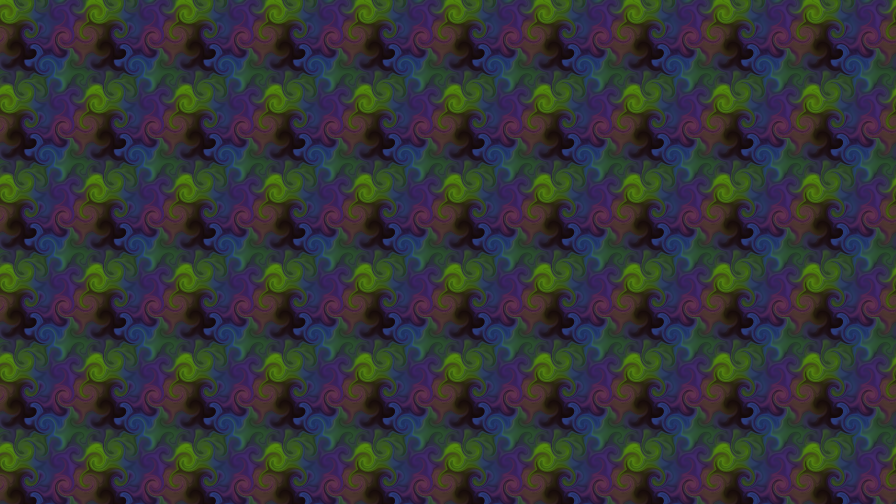
This pattern is drawn by a Shadertoy shader. Its source:

```glsl
// Dark marbled paper: one square tile of coloured inks, repeated across the canvas.
// Each point is twisted around a set of wrapping vortices, then looks up a smooth
// blend of ink pools with level streaks of periodic gradient noise.

const float TILES_ACROSS = 10.0;
const int   GRID = 5;              // scattered vortices per tile side
const float SMALL_RADIUS = 0.14;
const float SMALL_TWIST = 3.1;     // radians at the vortex centre
const float CURL_RADIUS = 0.15;
const float CURL_TWIST = 4.6;
const float POOL_SHARPNESS = 52.0;
const float POOL_WANDER = 0.18;
const vec2  STREAK_CELLS = vec2(4.0, 8.0);   // wider than tall
const vec2  DRIFT_CELLS = vec2(3.0, 5.0);
const float STREAK_DEPTH = 0.55;
const float LINE_DEPTH = 0.18;
const int   SAMPLES = 2;           // per axis, for smooth edges

const int POOLS = 12;
const vec3 INK[POOLS] = vec3[POOLS](
    vec3(0.28, 0.46, 0.04), vec3(0.08, 0.03, 0.03), vec3(0.33, 0.15, 0.30),
    vec3(0.30, 0.21, 0.19), vec3(0.22, 0.13, 0.37), vec3(0.19, 0.11, 0.29),
    vec3(0.15, 0.21, 0.37), vec3(0.13, 0.22, 0.43), vec3(0.18, 0.33, 0.18),
    vec3(0.19, 0.17, 0.29), vec3(0.20, 0.20, 0.06), vec3(0.21, 0.32, 0.15));
const vec2 POOL_AT[POOLS] = vec2[POOLS](
    vec2(0.19, 0.14), vec2(0.19, 0.58), vec2(0.72, 0.42), vec2(0.94, 0.46),
    vec2(0.68, 0.12), vec2(0.47, 0.52), vec2(0.43, 0.24), vec2(0.52, 0.77),
    vec2(0.84, 0.86), vec2(0.06, 0.79), vec2(0.20, 0.36), vec2(0.36, 0.97));

const int CURLS = 6;
const vec2 CURL_AT[CURLS] = vec2[CURLS](
    vec2(0.28, 0.01), vec2(0.32, 0.35), vec2(0.98, 0.38),
    vec2(0.72, 0.42), vec2(0.51, 0.74), vec2(0.08, 0.15));

vec2 hash22(vec2 p) {
    vec3 q = fract(p.xyx * vec3(0.1031, 0.1030, 0.0973));
    q += dot(q, q.yzx + 33.33);
    return fract((q.xx + q.yz) * q.zy);
}

// Gradient noise that wraps after "cells" cells each way
float cornerNoise(vec2 cell, vec2 offset, vec2 cells) {
    vec2 gradient = hash22(mod(cell, cells) + 17.0) * 2.0 - 1.0;
    return dot(gradient, offset);
}

float gradientNoise(vec2 p, vec2 cells) {
    vec2 i = floor(p), f = fract(p);
    vec2 w = f * f * f * (f * (f * 6.0 - 15.0) + 10.0);
    vec2 e = vec2(1.0, 0.0);
    float low = mix(cornerNoise(i, f, cells),
                    cornerNoise(i + e, f - e, cells), w.x);
    float high = mix(cornerNoise(i + e.yx, f - e.yx, cells),
                     cornerNoise(i + 1.0, f - 1.0, cells), w.x);
    return mix(low, high, w.y);
}

// Shortest offset on the wrapping unit tile
vec2 wrapOffset(vec2 d) { return d - round(d); }

vec2 swirl(vec2 p, vec2 centre, float radius, float twist) {
    vec2 d = wrapOffset(p - centre);
    float fall = max(0.0, 1.0 - length(d) / radius);
    float angle = twist * fall * fall * (3.0 - 2.0 * fall);
    float c = cos(angle), s = sin(angle);
    return centre + mat2(c, s, -s, c) * d;
}

vec2 stir(vec2 p) {
    // Large curls, turning alternate ways
    for (int i = 0; i < CURLS; i++) {
        float turn = i % 2 == 0 ? 1.0 : -1.0;
        p = swirl(p, CURL_AT[i], CURL_RADIUS, CURL_TWIST * turn);
    }
    // Small scattered vortices
    for (int k = 0; k < GRID * GRID; k++) {
        vec2 cell = vec2(k % GRID, k / GRID);
        vec2 rnd = hash22(cell + 5.0);
        float turn = rnd.x + rnd.y > 1.0 ? 1.0 : -1.0;
        vec2 centre = (cell + 0.15 + 0.7 * rnd) / float(GRID);
        p = swirl(p, centre, SMALL_RADIUS, SMALL_TWIST * turn);
    }
    return p;
}

vec3 marble(vec2 p) {
    p = stir(p);
    float streak = gradientNoise(p * STREAK_CELLS, STREAK_CELLS);
    float drift = gradientNoise(p * DRIFT_CELLS + 0.5, DRIFT_CELLS);

    // Blend of ink pools with wandering borders
    vec2 q = p + POOL_WANDER * vec2(streak, drift);
    vec3 sum = vec3(0.0);
    float total = 0.0;
    for (int i = 0; i < POOLS; i++) {
        vec2 d = wrapOffset(q - POOL_AT[i]);
        float weight = exp(-POOL_SHARPNESS * dot(d, d));
        sum += INK[i] * weight;
        total += weight;
    }

    // Soft light streaks and fine dark veins
    float vein = 1.0 - smoothstep(0.0, 0.07, abs(drift - 0.06));
    float shade = 1.0 + STREAK_DEPTH * streak - LINE_DEPTH * vein;
    return sum / total * shade;
}

void mainImage(out vec4 fragColor, in vec2 fragCoord) {
    vec3 colour = vec3(0.0);
    for (int k = 0; k < SAMPLES * SAMPLES; k++) {
        vec2 jitter = (vec2(k % SAMPLES, k / SAMPLES) + 0.5) / float(SAMPLES) - 0.5;
        vec2 pos = fragCoord + jitter;
        pos.y = iResolution.y - pos.y;   // tiles start at the top left
        colour += marble(fract(pos / iResolution.x * TILES_ACROSS));
    }
    fragColor = vec4(colour / float(SAMPLES * SAMPLES), 1.0);
}
```
